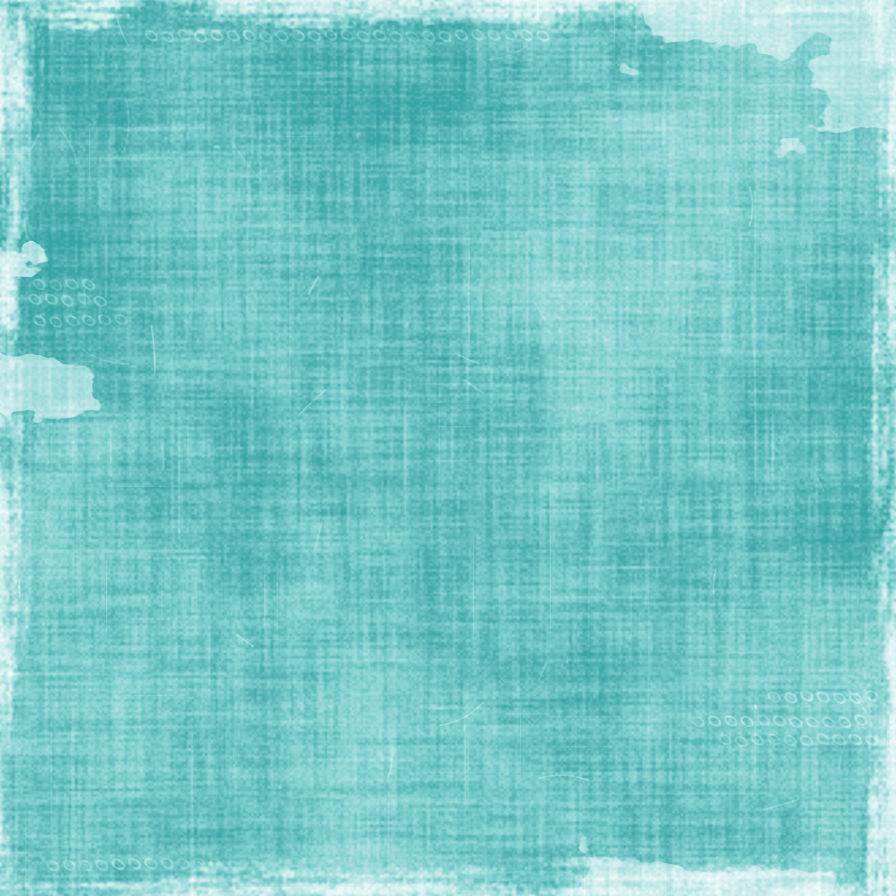
This texture is drawn by a Shadertoy shader. Its source:

```glsl
// Worn turquoise linen with whitened edges, torn paint patches and stamped rings.

float hash(vec2 p) {
    return fract(sin(dot(p, vec2(127.1, 311.7))) * 43758.5453);
}

float noise(vec2 p) {
    vec2 i = floor(p), f = fract(p);
    f = f * f * (3.0 - 2.0 * f);
    return mix(mix(hash(i), hash(i + vec2(1, 0)), f.x),
               mix(hash(i + vec2(0, 1)), hash(i + vec2(1, 1)), f.x), f.y);
}

float fbm(vec2 p) {
    float sum = 0.0, amp = 0.5;
    for (int i = 0; i < 5; i++) {
        sum += amp * noise(p);
        p = mat2(1.6, 1.2, -1.2, 1.6) * p + 7.3;
        amp *= 0.5;
    }
    return sum;
}

// Dry-brushed white along one side: d is the distance inward, s runs along it
float wornSide(float d, float s, float seed) {
    float ragged = fbm(vec2(s * 12.0, d * 35.0) + seed);
    float streak = noise(vec2(s * 9.0, d * 170.0) + seed);
    float speckle = noise(vec2(s, d) * 230.0 + seed);
    d -= 0.07 * (ragged - 0.47) + 0.028 * (streak - 0.5) + 0.022 * (speckle - 0.5);
    return 1.0 - smoothstep(-0.012, 0.034, d);
}

// Torn patch: a box with a ragged outline
float tornPatch(vec2 p, vec2 center, vec2 halfSize) {
    vec2 q = abs(p - center) - halfSize;
    float d = max(q.x, q.y) + 0.1 * (fbm(p * vec2(13, 24)) - 0.47);
    d += 0.014 * (noise(p * 95.0) - 0.5);
    return 1.0 - smoothstep(-0.002, 0.003, d);
}

// Row of hand-stamped rings running right from start
float ringRow(vec2 p, vec2 start, float count) {
    float k = clamp(floor((p.x - start.x) / 0.0182), 0.0, count - 1.0);
    vec2 q = p - start - vec2((k + 0.5) * 0.0182, 0.003 * (hash(vec2(k, start.y)) - 0.5));
    q.y += 0.3 * q.x;
    float d = abs(length(q * vec2(0.9, 1.15)) - 0.0055);
    float wear = 0.35 + 0.65 * noise(p * 110.0);
    return wear * (1.0 - smoothstep(0.0004, 0.0022, d));
}

// Short curved scratches and small specks
float scratches(vec2 p) {
    float sum = 0.0;
    for (int i = 0; i < 44; i++) {
        float k = float(i);
        vec2 q = p - vec2(hash(vec2(k, 1.7)), hash(vec2(k, 5.3)));
        float a = 6.2832 * hash(vec2(k, 9.1));
        q = mat2(cos(a), -sin(a), sin(a), cos(a)) * q;
        q.y += 14.0 * (hash(vec2(k, 3.9)) - 0.5) * q.x * q.x;
        float len = i % 3 == 0 ? 0.001 : 0.006 + 0.022 * hash(vec2(k, 6.1));
        q.x -= clamp(q.x, -len, len);
        float width = i % 3 == 0 ? 0.0035 : 0.0018;
        sum += (0.4 + 0.6 * hash(vec2(k, 8.8))) * (1.0 - smoothstep(0.0, width, length(q)));
    }
    return min(sum, 1.0);
}

void mainImage(out vec4 fragColor, in vec2 fragCoord) {
    vec2 p = fragCoord / iResolution.xy;
    vec2 inset = min(p, 1.0 - p);
    float side = min(inset.x, inset.y);

    // Cloudy dye, deeper near the border and the upper left
    float tone = 0.468 + 0.44 * (fbm(p * 4.5 + 2.0) - 0.48);
    tone += 0.12 * (fbm(p * 15.0) - 0.48);
    tone -= 0.05 * (1.0 - smoothstep(0.03, 0.22, side));
    tone -= 0.06 * exp(-9.0 * dot(p - vec2(0.12, 0.9), p - vec2(0.12, 0.9)));
    tone += 0.03 * exp(-9.0 * dot(p - vec2(0.55, 0.4), p - vec2(0.55, 0.4)));

    // Linen weave: fine threads, broader bands, grain and a few pale threads
    float weave = 0.14 * (noise(p * vec2(14, 270)) - 0.5);
    weave += 0.13 * (noise(p * vec2(270, 14) + 31.0) - 0.5);
    weave += 0.06 * (noise(p * vec2(5, 75)) + noise(p * vec2(75, 5)) - 1.0);
    weave += 0.15 * (noise(p * 330.0) - 0.5);
    weave += 0.09 * smoothstep(0.84, 1.0, noise(p * vec2(210, 6) + 50.0));
    weave += 0.07 * smoothstep(0.86, 1.0, noise(p * vec2(6, 210) + 80.0));
    tone += weave;

    // Torn pale patches
    float torn = tornPatch(p, vec2(0.86, 0.985), vec2(0.15, 0.05));
    torn = max(torn, tornPatch(p, vec2(0.97, 0.93), vec2(0.07, 0.075)));
    torn = max(torn, tornPatch(p, vec2(0.03, 0.56), vec2(0.07, 0.03)));
    torn = max(torn, tornPatch(p, vec2(0.0, 0.71), vec2(0.035, 0.02)));
    torn = max(torn, tornPatch(p, vec2(0.8, 0.005), vec2(0.14, 0.035)));
    torn = max(torn, tornPatch(p, vec2(0.41, 0.0), vec2(0.025, 0.03)));
    tone = mix(tone, 0.71 + 0.7 * weave + 0.25 * (fbm(p * 22.0) - 0.48), 0.92 * torn);

    // Stamped rings
    float rings = ringRow(p, vec2(0.16, 0.96), 25.0) + ringRow(p, vec2(0.05, 0.035), 11.0);
    rings += ringRow(p, vec2(0.035, 0.682), 4.0) + ringRow(p, vec2(0.03, 0.665), 5.0);
    rings += ringRow(p, vec2(0.035, 0.642), 6.0) + ringRow(p, vec2(0.855, 0.222), 7.0);
    rings += ringRow(p, vec2(0.77, 0.195), 11.0) + ringRow(p, vec2(0.8, 0.174), 10.0);
    tone += 0.2 * rings + 0.2 * scratches(p);

    // Whitened border
    float worn = max(wornSide(p.x, p.y, 3.0), wornSide(1.0 - p.x, p.y, 17.0));
    worn = max(worn, max(wornSide(p.y, p.x, 29.0), wornSide(1.0 - p.y, p.x, 43.0)));
    tone = mix(tone, 0.9 + 0.5 * weave, 0.92 * worn);

    // Tone is the red channel; green and blue follow it toward white
    tone = clamp(tone, 0.22, 0.97);
    float cyan = 1.0 - (1.0 - tone) * mix(0.45, 0.375, smoothstep(0.28, 0.55, tone));
    fragColor = vec4(tone, cyan, cyan, 1.0);
}
```
